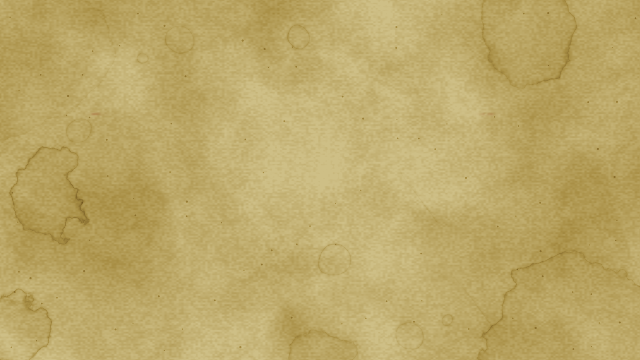
This texture is drawn by a Shadertoy shader. Its source:

```glsl
// Aged ochre paper with cloudy discolouration, water stains, faint rings and fine grain.

const vec3 PALE_PAPER  = vec3(0.77, 0.70, 0.46);
const vec3 OCHRE_PAPER = vec3(0.66, 0.56, 0.27);
const vec3 DEEP_STAIN  = vec3(0.36, 0.25, 0.06);
const vec3 RUST        = vec3(0.62, 0.36, 0.16);

const float BASE_TONE    = 0.88;  // 0 is ochre, 1 is pale
const float CLOUD_DEPTH  = 1.5;
const float MOTTLE_DEPTH = 0.85;
const float GRAIN_DEPTH  = 0.5;
const float RIB_DEPTH    = 0.06;
const float RIB_COUNT    = 90.0;
const float PATCH_DEPTH  = 0.55;
const float RIM_DEPTH    = 1.7;
const float RING_DEPTH   = 0.6;
const float SPECK_CELL   = 0.07;

// Water stains: centre and radii, then rim strength and raggedness.
const int BLOTS = 6;
const vec4 BLOT_SHAPE[BLOTS] = vec4[BLOTS](
    vec4(0.135, 0.45, 0.085, 0.130), vec4(1.47, 0.93, 0.125, 0.155),
    vec4(0.050, 0.08, 0.085, 0.090), vec4(1.61, 0.05, 0.250, 0.235),
    vec4(0.920, 0.02, 0.090, 0.065), vec4(0.02, 0.86, 0.290, 0.215));
const vec2 BLOT_STYLE[BLOTS] = vec2[BLOTS](
    vec2(1.0, 0.085), vec2(0.75, 0.05), vec2(0.85, 0.07),
    vec2(0.7, 0.07), vec2(0.5, 0.06), vec2(0.28, 0.05));

// Small drip rings: centre and radius.
const int RINGS = 7;
const vec3 RING_SHAPE[RINGS] = vec3[RINGS](
    vec3(0.495, 0.89, 0.038), vec3(0.835, 0.905, 0.033), vec3(0.223, 0.627, 0.033),
    vec3(0.937, 0.283, 0.046), vec3(1.153, 0.08, 0.037), vec3(1.25, 0.125, 0.014),
    vec3(0.39, 0.826, 0.016));

// Soft dark patches: centre and radius.
const int PATCHES = 7;
const vec3 PATCH_SHAPE[PATCHES] = vec3[PATCHES](
    vec3(0.25, 0.97, 0.08), vec3(0.06, 0.78, 0.16), vec3(0.27, 0.36, 0.20),
    vec3(0.86, 0.06, 0.18), vec3(1.72, 0.46, 0.20), vec3(0.50, 0.73, 0.15),
    vec3(1.47, 0.27, 0.20));

// Faint creases: start and end.
const int CREASES = 3;
const vec4 CREASE_ENDS[CREASES] = vec4[CREASES](
    vec4(1.11, 0.53, 1.22, 0.38), vec4(1.26, 0.24, 1.38, 0.08),
    vec4(0.63, 0.23, 0.48, 0.04));

float hash(vec2 p) {
    vec3 q = fract(vec3(p.xyx) * 0.1031);
    q += dot(q, q.yzx + 33.33);
    return fract((q.x + q.y) * q.z);
}

float noise(vec2 p) {
    vec2 i = floor(p), f = fract(p);
    f = f * f * (3.0 - 2.0 * f);
    return mix(mix(hash(i), hash(i + vec2(1, 0)), f.x),
               mix(hash(i + vec2(0, 1)), hash(i + vec2(1, 1)), f.x), f.y);
}

float fbm(vec2 p) {
    float sum = 0.0, weight = 0.5;
    for (int i = 0; i < 5; i++) {
        sum += weight * noise(p);
        p = mat2(1.6, 1.2, -1.2, 1.6) * p + 17.3;
        weight *= 0.5;
    }
    return sum / 0.97;
}

float ellipseDistance(vec2 p, vec2 radii) {
    return (length(p / radii) - 1.0) * min(radii.x, radii.y);
}

float segmentDistance(vec2 p, vec2 a, vec2 b) {
    vec2 ab = b - a;
    return length(p - a - ab * clamp(dot(p - a, ab) / dot(ab, ab), 0.0, 1.0));
}

// Thin dark tide line with a soft wash on its inner side.
float tideLine(float d) {
    float wash = exp(min(d, 0.0) / 0.025) * smoothstep(0.003, -0.003, d);
    return 0.7 * exp(-abs(d) / 0.003) + 0.22 * wash;
}

float speck(vec2 p) {
    vec2 cell = floor(p / SPECK_CELL);
    vec2 spot = 0.2 + 0.6 * vec2(hash(cell + 3.1), hash(cell + 8.7));
    float radius = mix(0.001, 0.003, hash(cell + 21.0));
    float d = length((fract(p / SPECK_CELL) - spot) * SPECK_CELL);
    return step(0.72, hash(cell + 40.0)) * smoothstep(radius + 0.0015, radius - 0.0015, d);
}

void mainImage(out vec4 fragColor, in vec2 fragCoord) {
    vec2 p = fragCoord / iResolution.y;
    vec2 warp = vec2(fbm(p * 3.0 + 5.0), fbm(p * 3.0 + 31.0)) - 0.5;
    float ragged = fbm(p * 16.0 + 60.0) - 0.5;
    float fade = noise(p * 9.0 + 11.0);

    // Clouds, mottling and dark patches
    float tone = BASE_TONE + CLOUD_DEPTH * (fbm(p * 2.6 + warp + 2.0) - 0.5);
    tone += MOTTLE_DEPTH * (fbm(p * 11.0 + 2.0 * warp) - 0.5);
    for (int i = 0; i < PATCHES; i++) {
        vec2 q = (p + 0.25 * warp - PATCH_SHAPE[i].xy) / PATCH_SHAPE[i].z;
        tone -= PATCH_DEPTH * exp(-dot(q, q));
    }
    vec2 centred = 2.0 * fragCoord / iResolution.xy - 1.0;
    tone -= 0.08 * dot(centred, centred);

    // Water stains and drip rings
    for (int i = 0; i < BLOTS; i++) {
        vec4 blot = BLOT_SHAPE[i];
        float d = ellipseDistance(p + 0.1 * warp - blot.xy, blot.zw) + BLOT_STYLE[i].y * ragged;
        tone -= RIM_DEPTH * BLOT_STYLE[i].x * mix(0.5, 1.1, fade) * tideLine(d);
    }
    for (int i = 0; i < RINGS; i++) {
        float d = length(p + 0.06 * warp - RING_SHAPE[i].xy) - RING_SHAPE[i].z + 0.012 * ragged;
        tone -= RING_DEPTH * mix(0.5, 1.2, fade) * (exp(-abs(d) / 0.0028) + 0.1 * step(d, 0.0));
    }

    // Creases, laid ribs and grain
    for (int i = 0; i < CREASES; i++) {
        float d = segmentDistance(p + 0.03 * warp, CREASE_ENDS[i].xy, CREASE_ENDS[i].zw);
        tone -= 0.35 * fade * exp(-d / 0.003);
    }
    tone += RIB_DEPTH * sin(6.2832 * RIB_COUNT * p.y) * noise(p * vec2(14.0, 40.0));
    tone += GRAIN_DEPTH * (noise(p * vec2(150.0, 210.0)) - 0.5);
    tone -= 1.3 * speck(p);

    // Colour, with two short rust smudges on one row
    vec3 color = mix(OCHRE_PAPER, PALE_PAPER, clamp(tone, 0.0, 1.35));
    color = mix(color, DEEP_STAIN, 1.0 - exp(0.5 * min(tone, 0.0)));
    vec2 smudge = vec2(mod(p.x + 0.274, 1.085) - 0.5425, p.y - 0.683);
    float rust = exp(-dot(smudge / vec2(0.018, 0.004), smudge / vec2(0.018, 0.004)));
    color = mix(color, RUST, 0.6 * rust * noise(p * 120.0));

    fragColor = vec4(color, 1.0);
}
```
